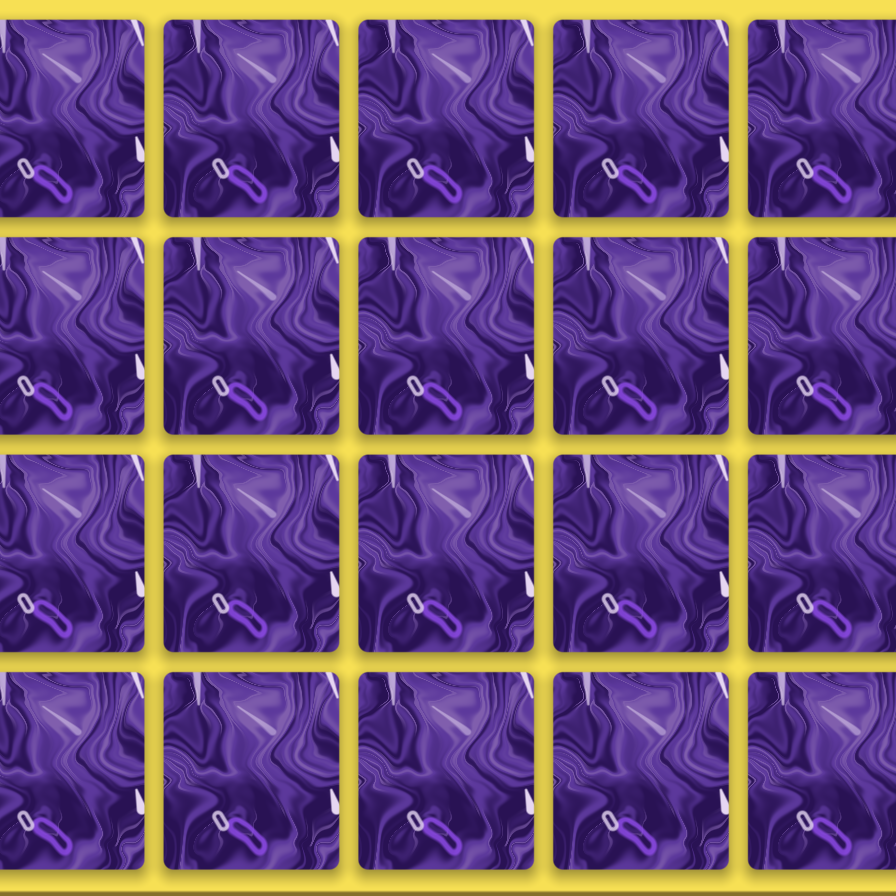
A WebGL 2 fragment shader for this pattern:

```glsl
#version 300 es
precision highp float;
// Grid of rounded violet marble tiles on a yellow ground with soft drop shadows.
// Every tile shares one marble: gradient noise warps a stream and a swirl,
// whose contours become bands and veins, with a few pale glints on top.

#define PITCH vec2(0.2174, 0.2427)
#define TOP_TILE vec2(0.0632, 0.8678)
#define TILE_HALF vec2(0.0980, 0.1102)
#define CORNER 0.011
#define LAST_ROW -3.0
#define SHADOW_DROP 0.006
#define SHADOW_BLUR 0.018
#define SHADOW_DEPTH 0.45
#define WARP 0.55
#define BASE_LINE 0.005

uniform vec2 u_resolution;
out vec4 fragColor;

const vec3 YELLOW = vec3(0.97, 0.88, 0.33);
const vec3 OLIVE = vec3(0.52, 0.44, 0.16);
const vec3 INDIGO = vec3(0.16, 0.07, 0.33);
const vec3 VIOLET = vec3(0.36, 0.22, 0.61);
const vec3 LILAC = vec3(0.50, 0.37, 0.68);
const vec3 NEON = vec3(0.55, 0.29, 0.90);
const vec3 PALE = vec3(0.90, 0.84, 0.95);

vec2 gradientAt(vec2 cell) {
  float h = fract(sin(dot(cell, vec2(127.1, 311.7))) * 43758.5);
  return vec2(cos(h * 6.2832), sin(h * 6.2832));
}

float gradientNoise(vec2 p) {
  vec2 i = floor(p), f = p - i;
  vec2 u = f * f * f * (f * (f * 6.0 - 15.0) + 10.0);
  vec2 e = vec2(1.0, 0.0);
  float low = mix(dot(gradientAt(i), f), dot(gradientAt(i + e), f - e), u.x);
  float high = mix(dot(gradientAt(i + e.yx), f - e.yx),
                   dot(gradientAt(i + 1.0), f - 1.0), u.x);
  return mix(low, high, u.y);
}

float roundedBox(vec2 p, vec2 halfSize, float radius) {
  vec2 d = abs(p) - halfSize + radius;
  return length(max(d, 0.0)) + min(max(d.x, d.y), 0.0) - radius;
}

float segment(vec2 p, vec2 a, vec2 b) {
  vec2 ab = b - a;
  return length(p - a - ab * clamp(dot(p - a, ab) / dot(ab, ab), 0.0, 1.0));
}

// Streak that widens from a point at a to width w at b
float glint(vec2 p, vec2 a, vec2 b, float w) {
  float along = clamp(dot(p - a, b - a) / dot(b - a, b - a), 0.0, 1.0);
  return 1.0 - smoothstep(0.0, 0.014, segment(p, a, b) - w * along);
}

// p spans -0.5 to 0.5 across the tile width
vec3 marble(vec2 p) {
  vec2 q = p;
  float scale = 2.2;
  for (int i = 0; i < 3; i++) {
    q += WARP / scale * vec2(gradientNoise(q * scale + 3.1),
                             gradientNoise(q * scale + 17.7));
    scale *= 1.9;
  }

  // Diagonal stream above, nested swirl below
  float stream = q.x + 0.45 * q.y + 0.07 * sin(q.y * 9.0);
  float swirl = length((q - vec2(-0.12, -0.33)) * vec2(1.0, 0.8));
  float s = mix(swirl, stream, smoothstep(-0.3, 0.15, q.y + 0.3 * q.x));

  // Broad and fine bands
  float tone = 0.40 + 0.55 * gradientNoise(vec2(s * 7.0, q.y * 1.5))
             + 0.45 * gradientNoise(vec2(s * 19.0, q.y * 2.0 + 9.0))
             + 0.10 * sin(s * 95.0);
  vec3 color = mix(INDIGO, VIOLET, smoothstep(0.08, 0.56, tone));
  color = mix(color, LILAC, smoothstep(0.55, 0.90, tone));

  // Thin veins that come and go
  float vein = abs(gradientNoise(vec2(s * 13.0 + 5.0, q.y * 1.2)));
  float patchy = smoothstep(-0.15, 0.3, gradientNoise(p * 3.5 + 8.0));
  color = mix(color, LILAC, 0.8 * patchy * (1.0 - smoothstep(0.02, 0.09, vein)));

  // Neon loop and small pale ring in the swirl
  vec2 w = mix(p, q, 0.25);
  float loopDist = abs(segment(w, vec2(-0.10, -0.34), vec2(0.03, -0.42)) - 0.035);
  color = mix(color, NEON, 0.85 * (1.0 - smoothstep(0.006, 0.026, loopDist)));
  float ringDist = abs(segment(p, vec2(-0.19, -0.26), vec2(-0.16, -0.31)) - 0.022);
  color = mix(color, PALE, 0.8 * (1.0 - smoothstep(0.004, 0.018, ringDist)));

  // Glints at the borders and in the stream
  float shine = glint(p, vec2(0.455, -0.11), vec2(0.485, -0.22), 0.022);
  shine = max(shine, glint(p, vec2(0.49, 0.42), vec2(0.44, 0.56), 0.010));
  shine = max(shine, 0.7 * glint(p, vec2(-0.30, 0.38), vec2(-0.31, 0.56), 0.016));
  shine = max(shine, 0.5 * glint(w, vec2(-0.06, 0.36), vec2(0.10, 0.21), 0.010));
  return mix(color, PALE, shine);
}

void main() {
  vec2 uv = gl_FragCoord.xy / u_resolution.y;
  float pixel = 1.0 / u_resolution.y;
  vec2 cell = round((uv - TOP_TILE) / PITCH);
  cell.y = clamp(cell.y, LAST_ROW, 0.0);
  vec2 local = uv - TOP_TILE - cell * PITCH;

  // Ground, darkened by the shadows of neighbouring tiles
  vec3 color = YELLOW;
  for (int j = -1; j <= 1; j++) {
    for (int i = -1; i <= 1; i++) {
      vec2 step2 = vec2(i, j);
      float row = cell.y + step2.y;
      if (row > 0.5 || row < LAST_ROW - 0.5) continue;
      vec2 p = local - step2 * PITCH + vec2(0.0, SHADOW_DROP);
      float d = roundedBox(p, TILE_HALF, CORNER);
      color *= 1.0 - SHADOW_DEPTH * (1.0 - smoothstep(-SHADOW_BLUR, SHADOW_BLUR, d));
    }
  }
  color = mix(OLIVE, color, smoothstep(BASE_LINE - 0.002, BASE_LINE + 0.002, uv.y));

  // Tile face
  float edge = roundedBox(local, TILE_HALF, CORNER);
  vec3 face = marble(local / (2.0 * TILE_HALF.x));
  color = mix(color, face, 1.0 - smoothstep(-pixel, pixel, edge));
  fragColor = vec4(color, 1.0);
}
```
